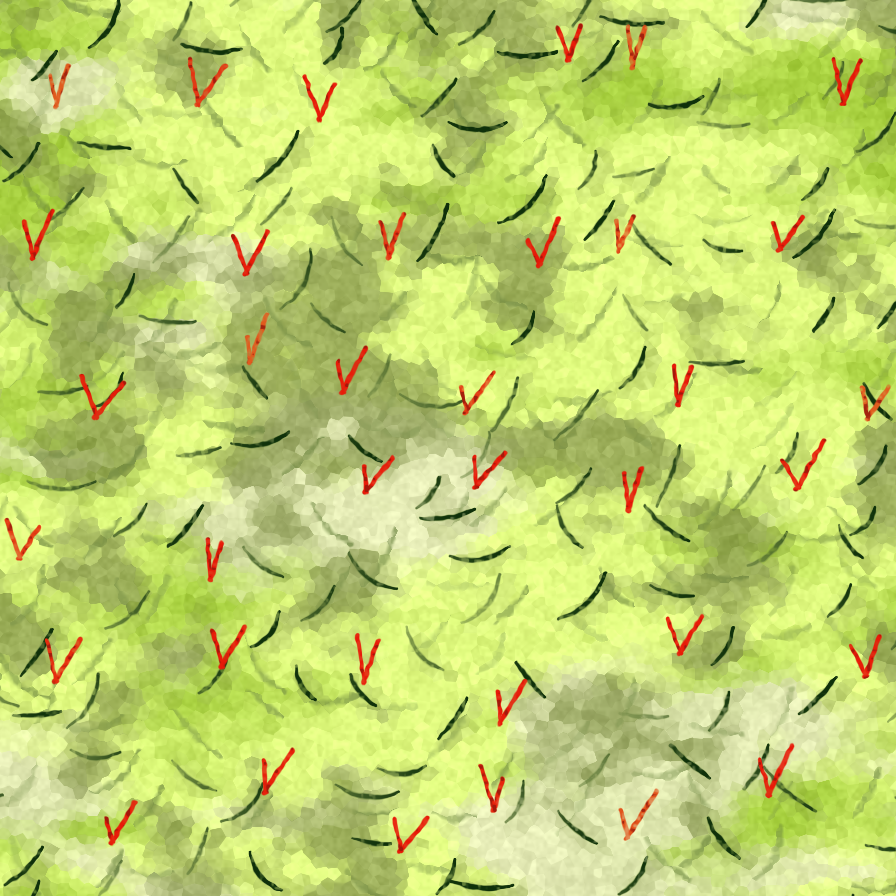
Give the GLSL for this pattern, as a WebGL 2 fragment shader.

```glsl
#version 300 es
precision highp float;

uniform vec2 u_resolution;
out vec4 fragColor;

#define FACETS 92.0
#define FACET_SHARPNESS 26.0
#define BOLD_STROKES 11.5
#define FAINT_STROKES 13.0
#define MARKS 6.0
#define STROKE_WIDTH 0.0046
#define MARK_WIDTH 0.0037
#define SHADOW_WIDTH 0.021
#define GRAIN 230.0

const vec3 LEMON = vec3(0.89, 0.99, 0.51);
const vec3 GRASS = vec3(0.66, 0.82, 0.25);
const vec3 MILK = vec3(0.91, 0.92, 0.76);
const vec3 OLIVE = vec3(0.54, 0.60, 0.32);
const vec3 SAGE = vec3(0.40, 0.50, 0.23);
const vec3 PINE = vec3(0.06, 0.19, 0.04);
const vec3 SCARLET = vec3(0.91, 0.10, 0.03);
const vec3 ORANGE = vec3(0.88, 0.36, 0.12);
const vec3 MAROON = vec3(0.58, 0.09, 0.04);

// Integer hash: four random values per grid cell
vec4 hash4(vec2 cell, int seed) {
    uvec4 v = uvec4(ivec4(ivec2(cell), seed, 7)) * 1664525u + 1013904223u;
    v += v.yzxy * v.wxyz;
    v ^= v >> 16u;
    v += v.yzxy * v.wxyz;
    v ^= v >> 16u;
    return vec4(v >> 8u) * exp2(-24.0);
}

float noise(vec2 p, int seed) {
    vec2 i = floor(p), f = p - i;
    f = f * f * (3.0 - 2.0 * f);
    float low = mix(hash4(i, seed).x, hash4(i + vec2(1, 0), seed).x, f.x);
    float high = mix(hash4(i + vec2(0, 1), seed).x, hash4(i + 1.0, seed).x, f.x);
    return mix(low, high, f.y);
}

float fbm(vec2 p, int seed) {
    float sum = 0.0, amp = 0.533;
    for (int i = 0; i < 4; i++) {
        sum += amp * noise(p, seed + i);
        p = p * 2.03 + 5.3;
        amp *= 0.5;
    }
    return sum;
}

// Soft Voronoi mosaic: xy = facet centre, z = facet tone
vec3 facet(vec2 p) {
    vec2 g = p * FACETS, base = floor(g);
    vec4 sum = vec4(0.0);
    for (int k = 0; k < 9; k++) {
        vec2 cell = base + vec2(k % 3, k / 3) - 1.0;
        vec4 h = hash4(cell, 3);
        vec2 centre = cell + h.xy;
        vec2 d = g - centre;
        sum += exp(-FACET_SHARPNESS * dot(d, d)) * vec4(centre / FACETS, h.z, 1.0);
    }
    return sum.xyz / sum.w;
}

// Watercolour ground: banded greens, milky gaps, olive patches
vec3 wash(vec2 p) {
    vec3 col = mix(LEMON, GRASS, smoothstep(0.42, 0.70, fbm(p * vec2(4.0, 10.0), 11)));
    col = mix(col, MILK, 0.85 * smoothstep(0.50, 0.70, fbm(p * vec2(4.5, 10.0), 23)));
    return mix(col, OLIVE, 0.75 * smoothstep(0.49, 0.68, fbm(p * vec2(10.0, 14.0), 37)));
}

// Scattered upward-bowed brush strokes: coverage 0..1
float strokes(vec2 p, float count, float width, int seed) {
    vec2 base = floor(p * count);
    float cover = 0.0;
    for (int k = 0; k < 9; k++) {
        vec2 cell = base + vec2(k % 3, k / 3) - 1.0;
        vec4 h = hash4(cell, seed), r = hash4(cell, seed + 1);
        // Mostly rising, some falling, some nearly level
        float angle = h.z < 0.52 ? mix(0.7, 1.2, r.x)
                    : h.z < 0.76 ? mix(-1.1, -0.6, r.x) : mix(-0.25, 0.2, r.x);
        float reach = mix(0.021, 0.038, r.y);
        float bow = mix(0.06, 0.30, r.z);
        vec2 axis = vec2(cos(angle), sin(angle));
        vec2 d = p - (cell + 0.1 + 0.8 * h.xy) / count;
        vec2 q = vec2(dot(d, axis), dot(d, vec2(-axis.y, axis.x)));
        float t = clamp(q.x / reach, -1.0, 1.0);
        q -= vec2(t, bow * (t * t - 0.3)) * reach;
        float w = width * (1.0 - 0.4 * t * t);
        float strength = mix(0.4, 1.0, r.w) * (0.85 + 0.15 * t) * step(h.w, 0.88);
        cover = max(cover, strength * (1.0 - smoothstep(0.25 * w, w, length(q))));
    }
    return cover;
}

float arm(vec2 p, vec2 tip) {
    return length(p - tip * clamp(dot(p, tip) / dot(tip, tip), -0.06, 1.0));
}

// Scattered two-armed ticks: x = coverage, y = paleness
vec2 ticks(vec2 p) {
    vec2 base = floor(p * MARKS), best = vec2(0.0);
    for (int k = 0; k < 9; k++) {
        vec2 cell = base + vec2(k % 3, k / 3) - 1.0;
        vec4 h = hash4(cell, 71), r = hash4(cell, 72);
        vec2 d = p - (cell + 0.12 + 0.7 * h.xy) / MARKS;
        vec2 left = vec2(mix(-0.018, -0.002, r.x), mix(0.024, 0.050, r.y));
        vec2 right = vec2(mix(0.010, 0.033, r.z), mix(0.032, 0.054, r.w));
        float dist = min(arm(d, left) * 1.15, arm(d, right));
        float cover = 1.0 - smoothstep(0.45 * MARK_WIDTH, MARK_WIDTH, dist);
        if (cover > best.x) best = vec2(cover, smoothstep(0.55, 1.0, h.z));
    }
    return best;
}

void main() {
    vec2 p = gl_FragCoord.xy / min(u_resolution.x, u_resolution.y);
    vec3 tile = facet(p);
    float grain = noise(p * GRAIN, 53);
    vec2 wobble = 0.0022 * (vec2(noise(p * 150.0, 61), noise(p * 150.0, 67)) - 0.5);

    // Faceted ground with broad shadows beside the strokes
    vec3 col = wash(mix(p, tile.xy, 0.9));
    col = mix(col, OLIVE, 0.42 * strokes(tile.xy + vec2(-0.007, 0.005), BOLD_STROKES, SHADOW_WIDTH, 81));
    col += 0.09 * (tile.z - 0.5) + 0.06 * (grain - 0.5);

    // Dry brush strokes, faint below bold
    float dry = mix(0.55, 1.0, smoothstep(0.1, 0.55, grain));
    col = mix(col, SAGE, 0.72 * dry * strokes(mix(p, tile.xy, 0.4) + wobble, FAINT_STROKES, STROKE_WIDTH * 1.2, 91));
    float bold = strokes(p + wobble, BOLD_STROKES, STROKE_WIDTH, 81);
    col = mix(col, mix(SAGE, PINE, smoothstep(0.2, 0.75, bold)), dry * smoothstep(0.0, 0.6, bold));

    // Red ticks with darker, grainy flecks
    vec2 tick = ticks(p + wobble);
    vec3 red = mix(mix(SCARLET, ORANGE, tick.y), MAROON, 0.8 * smoothstep(0.6, 0.85, grain));
    col = mix(col, red, tick.x * mix(1.0, dry, 0.3 + 0.7 * tick.y));

    fragColor = vec4(clamp(col, 0.0, 1.0), 1.0);
}
```
